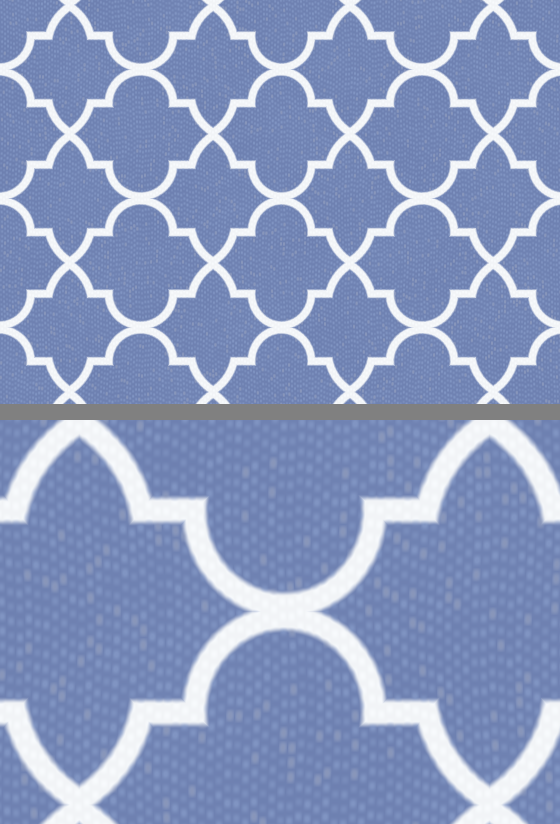
Top, the full canvas; bottom, a detail of the centre.
A WebGL 1 fragment shader for this pattern:

```glsl
precision highp float;
// White quatrefoil trellis printed on blue woven cotton.

uniform vec2 u_resolution;

// Layout; lengths are in tiles, one tile being the horizontal repeat
const float TILES_ACROSS = 3.967;
const vec2 PERIOD = vec2(1.0, 0.914);
const vec2 ORIGIN = vec2(-0.006, 0.542);

// Trellis outline in one folded quarter of a tile
const vec2 BOWL_CENTER = vec2(0.0, 0.239);
const float BOWL_RADIUS = 0.2245;
const vec2 OGIVE_CENTER = vec2(0.680, 0.163);
const float OGIVE_RADIUS = 0.336;
const float LINE_HALF_WIDTH = 0.0285;
const float EDGE_SOFTNESS = 0.0085;

// Cloth distortion
const float PINCH_CENTER = 1.989;
const float PINCH_WIDTH = 0.568;
const float PINCH_AMOUNT = 0.066;
const float EDGE_WOBBLE = 0.0012;

// Weave: threads and stitches per tile
const vec2 WEAVE = vec2(48.0, 29.0);
const float STITCH_STAGGER = 0.37;
const float FLECK_SHARE = 0.10;

const vec3 BLUE_DARK = vec3(0.410, 0.480, 0.672);
const vec3 BLUE_LIGHT = vec3(0.500, 0.580, 0.760);
const vec3 FLECK = vec3(0.545, 0.590, 0.720);
const vec3 WHITE = vec3(0.955, 0.965, 0.975);
const float TAU = 6.2831853;

float hash(vec2 p) {
  return fract(sin(dot(p, vec2(127.1, 311.7))) * 4375.85);
}

// Squeezes the middle columns slightly, as on stretched cloth
vec2 stretchCloth(vec2 p) {
  float dx = p.x - PINCH_CENTER;
  float s = dx / PINCH_WIDTH;
  p.x += PINCH_AMOUNT * dx * exp(-s * s);
  return p;
}

// Signed field of the cell above a touching point: bowl, ledge, ogive
float cellField(vec2 p) {
  vec2 q = abs(mod(p - ORIGIN + 0.5 * PERIOD, PERIOD) - 0.5 * PERIOD);
  float bowl = length(q - BOWL_CENTER) - BOWL_RADIUS;
  float ledge = BOWL_CENTER.y - q.y;
  float ogive = OGIVE_RADIUS - length(q - OGIVE_CENTER);
  return min(bowl, max(ledge, ogive));
}

// x: thread relief from -1 to 1, y: random value of the stitch, z: its mask
vec3 weave(vec2 p) {
  vec2 g = p * WEAVE;
  g.x += 0.25 * sin(p.y * 9.0 + 2.0 * sin(p.x * 3.0));
  float thread = floor(g.x);
  g.y += thread * STITCH_STAGGER + 0.5 * hash(vec2(thread, 3.0));
  vec2 f = fract(g);
  float across = sin(0.5 * TAU * f.x);
  float along = 0.5 - 0.5 * cos(TAU * f.y);
  float relief = 2.0 * across * along - 0.65;
  return vec3(relief, hash(vec2(thread, floor(g.y))), across * sqrt(along));
}

void main() {
  float pixel = TILES_ACROSS / u_resolution.x;
  vec2 p = gl_FragCoord.xy * pixel;
  vec3 cloth = weave(p);

  // Blue ground with stitch grain, broad unevenness and pale flecks
  float broad = sin(p.x * 5.3 + 1.7 * sin(p.y * 3.1)) * sin(p.y * 4.7 + p.x);
  float tone = 0.49 + 0.33 * cloth.x + 0.50 * (cloth.y - 0.5) * cloth.z;
  tone += 0.05 * broad;
  vec3 blue = mix(BLUE_DARK, BLUE_LIGHT, clamp(tone, 0.0, 1.0));
  float fleck = step(1.0 - FLECK_SHARE, cloth.y) * cloth.z;
  blue = mix(blue, FLECK, 0.8 * fleck);

  // White print, its edge broken slightly by the threads
  float edge = abs(cellField(stretchCloth(p))) - LINE_HALF_WIDTH;
  edge += EDGE_WOBBLE * cloth.x;
  float soft = max(EDGE_SOFTNESS, pixel);
  float ink = 1.0 - smoothstep(-soft, soft, edge);
  vec3 white = WHITE + 0.012 * cloth.x;

  gl_FragColor = vec4(mix(blue, white, ink), 1.0);
}
```
